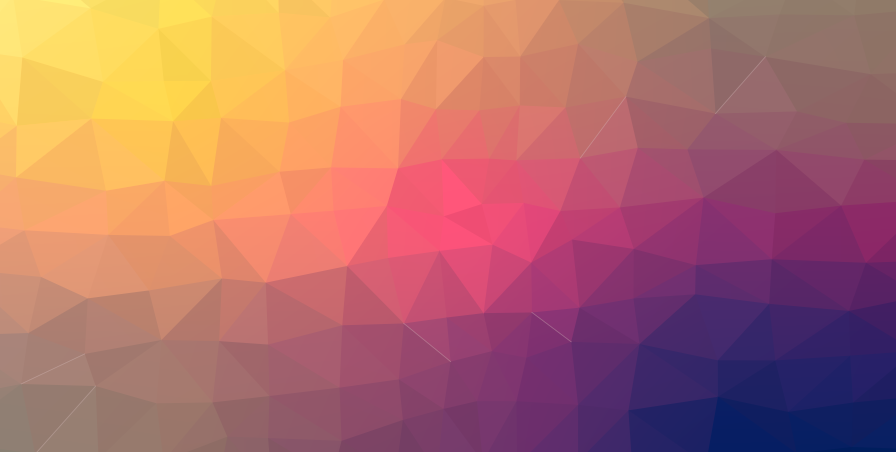
Reproduce this background procedurally as a WebGL 2 fragment shader.

```glsl
#version 300 es
precision highp float;
// Low-poly sheet of jittered triangles over a yellow, pink and navy mesh gradient.

uniform vec2 u_resolution;
out vec4 fragColor;

// Triangle lattice, in fractions of the canvas
const float COLUMNS = 14.0;           // columns per period of the spacing waves
const float COLUMN_START = 0.033;
const float COLUMN_WIDTH = 0.066;
const vec2 COLUMN_WAVES = vec2(0.0365, 0.0117);
const float ROW_START = 0.024;
const float ROW_HEIGHT = 0.122;
const float ROW_NARROWING = 0.015;    // rows draw together towards the right
const vec3 ROW_BOW = vec3(0.024, 7.9, -0.008);  // height, frequency, offset
const vec2 JITTER = vec2(0.44, 0.46);

// Shading
const float FACET_SOFTNESS = 0.15;    // 0 is flat, 1 follows the gradient
const float TONE_VARIATION = 0.07;
const vec2 GLOW_CENTRE = vec2(0.505, 0.53);
const float GLOW_RADIUS = 0.16;
const float GLOW_STRENGTH = 0.8;
const vec3 GLOW_COLOUR = vec3(1.0, 0.30, 0.47);
const float SEAM_RARITY = 0.975;
const float SEAM_STRENGTH = 0.3;
const vec3 SEAM_COLOUR = vec3(0.85, 0.75, 0.75);

// Mesh gradient: five rows from top to bottom, each running left to right
const vec3 TOP[6] = vec3[6](
    vec3(1.0, 0.91, 0.50), vec3(1.0, 0.88, 0.35), vec3(1.0, 0.74, 0.40),
    vec3(0.86, 0.58, 0.42), vec3(0.56, 0.49, 0.42), vec3(0.57, 0.48, 0.41));
const vec3 UPPER[6] = vec3[6](
    vec3(1.0, 0.81, 0.38), vec3(1.0, 0.82, 0.28), vec3(1.0, 0.63, 0.41),
    vec3(0.82, 0.48, 0.42), vec3(0.58, 0.38, 0.42), vec3(0.56, 0.40, 0.39));
const vec3 MIDDLE[6] = vec3[6](
    vec3(0.98, 0.64, 0.47), vec3(0.99, 0.62, 0.41), vec3(0.99, 0.47, 0.45),
    vec3(0.83, 0.26, 0.46), vec3(0.54, 0.19, 0.43), vec3(0.55, 0.15, 0.40));
const vec3 LOWER[6] = vec3[6](
    vec3(0.66, 0.51, 0.47), vec3(0.68, 0.48, 0.44), vec3(0.66, 0.33, 0.43),
    vec3(0.50, 0.19, 0.44), vec3(0.22, 0.16, 0.43), vec3(0.20, 0.12, 0.40));
const vec3 BOTTOM[6] = vec3[6](
    vec3(0.54, 0.50, 0.45), vec3(0.57, 0.45, 0.40), vec3(0.50, 0.28, 0.40),
    vec3(0.40, 0.18, 0.42), vec3(0.0, 0.11, 0.38), vec3(0.0, 0.12, 0.37));

vec2 hash2(vec2 p) {
    vec2 q = vec2(dot(p, vec2(127.1, 311.7)), dot(p, vec2(269.5, 183.3)));
    return fract(sin(q) * 43758.5);
}

vec3 alongRow(vec3 row[6], float x) {
    float t = clamp(x, 0.0, 1.0) * 5.0;
    int i = min(int(t), 4);
    return mix(row[i], row[i + 1], t - float(i));
}

vec3 gradient(vec2 uv, float aspect) {
    float t = (1.0 - uv.y) * 4.0;
    vec3 c = mix(alongRow(TOP, uv.x), alongRow(UPPER, uv.x), clamp(t, 0.0, 1.0));
    c = mix(c, alongRow(MIDDLE, uv.x), clamp(t - 1.0, 0.0, 1.0));
    c = mix(c, alongRow(LOWER, uv.x), clamp(t - 2.0, 0.0, 1.0));
    c = mix(c, alongRow(BOTTOM, uv.x), clamp(t - 3.0, 0.0, 1.0));
    vec2 d = (uv - GLOW_CENTRE) * vec2(aspect, 1.0) / GLOW_RADIUS;
    return mix(c, GLOW_COLOUR, GLOW_STRENGTH * exp(-dot(d, d)));
}

// Waves that crowd the columns right of centre, and the lie of the rows
float columnShift(float g) {
    float a = 6.2832 * g / COLUMNS;
    return COLUMN_START + dot(COLUMN_WAVES, vec2(sin(a), cos(2.0 * a) - 1.0));
}
float rowHeight(float x) { return ROW_HEIGHT - ROW_NARROWING * x; }
float rowOffset(float x) { return ROW_START + ROW_BOW.x * sin(ROW_BOW.y * x) + ROW_BOW.z; }

// Jittered lattice corner, in canvas heights
vec2 corner(vec2 cell, float aspect) {
    vec2 g = cell + JITTER * (hash2(cell) - 0.5);
    float x = g.x * COLUMN_WIDTH + columnShift(g.x);
    return vec2(x * aspect, 1.0 - rowOffset(x) - g.y * rowHeight(x));
}

float cross2(vec2 a, vec2 b) { return a.x * b.y - a.y * b.x; }
float edgeDistance(vec2 p, vec2 a, vec2 b) { return cross2(b - a, p - a) / length(b - a); }

// Adds one facet to the colour sum, weighted by its smooth coverage
void addFacet(inout vec4 sum, vec2 p, vec2 a, vec2 b, vec2 c, float tone, float aspect, float pixel) {
    float side = sign(cross2(b - a, c - a));
    float inside = min(side * edgeDistance(p, a, b),
        min(side * edgeDistance(p, b, c), side * edgeDistance(p, c, a)));
    float cover = clamp(inside / pixel + 0.5, 0.0, 1.0);
    if (cover <= 0.0) return;
    vec2 site = mix((a + b + c) / 3.0, p, FACET_SOFTNESS) / vec2(aspect, 1.0);
    sum += cover * vec4(gradient(site, aspect) * (1.0 + TONE_VARIATION * (tone - 0.5)), 1.0);
}

void main() {
    float aspect = u_resolution.x / u_resolution.y, pixel = 1.0 / u_resolution.y;
    vec2 uv = gl_FragCoord.xy / u_resolution, p = uv * vec2(aspect, 1.0);
    float column = uv.x / COLUMN_WIDTH;
    for (int k = 0; k < 6; k++) column = (uv.x - columnShift(column)) / COLUMN_WIDTH;
    vec2 home = floor(vec2(column, (1.0 - uv.y - rowOffset(uv.x)) / rowHeight(uv.x)));
    vec4 sum = vec4(0.0);
    float seam = 0.0;
    // Split each nearby cell along its shorter diagonal; a few carry a pale seam
    for (int j = -1; j <= 1; j++) for (int i = -1; i <= 1; i++) {
        vec2 cell = home + vec2(i, j), tone = hash2(cell + 57.0);
        vec2 a = corner(cell, aspect), b = corner(cell + vec2(1, 0), aspect);
        vec2 c = corner(cell + vec2(1, 1), aspect), d = corner(cell + vec2(0, 1), aspect);
        if (distance(a, c) > distance(b, d)) { vec2 first = a; a = b; b = c; c = d; d = first; }
        addFacet(sum, p, a, b, c, tone.x, aspect, pixel);
        addFacet(sum, p, a, c, d, tone.y, aspect, pixel);
        float t = clamp(dot(p - a, c - a) / dot(c - a, c - a), 0.0, 1.0);
        float line = 1.0 - smoothstep(0.0, max(pixel, 0.002), distance(p, mix(a, c, t)));
        seam = max(seam, line * step(SEAM_RARITY, tone.x));
    }
    vec3 colour = sum.a > 0.0 ? sum.rgb / sum.a : gradient(uv, aspect);
    fragColor = vec4(mix(colour, SEAM_COLOUR, seam * SEAM_STRENGTH), 1.0);
}
```
